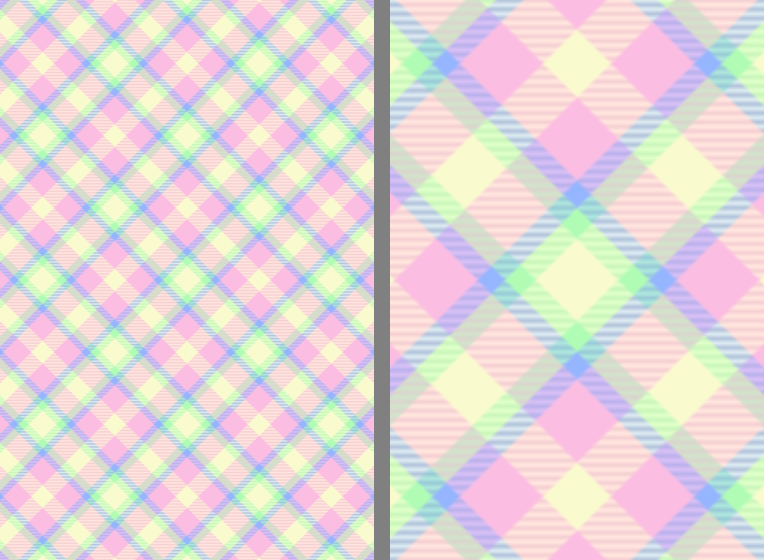
Left: the whole. Right: its middle third, enlarged.
Reproduce this pattern procedurally as a WebGL 1 fragment shader.

```glsl
precision highp float;

uniform vec2 u_resolution;

// Layout, in units of the canvas height
const float REPEAT = 0.2578;
const float CENTRE_X = 0.5;    // share of the canvas width
const float CENTRE_Y = 0.8867;

// Band edges, from the middle of the pink block (0) to the middle of the green one (1)
const float CREAM_END = 0.157;
const float PINK_END = 0.541;
const float BLUE_END = 0.668;
const float GREEN_END = 0.81;
const float BAND_SOFTNESS = 0.017; // in repeats

// Twill ribs: how far they part the two yarns in lightness and in hue
const float RIBS_PER_REPEAT = 48.0;
const float RIB_SOFTNESS = 0.4;    // share of a rib
const float RIB_LIGHTNESS = 0.5;
const float RIB_HUE = 0.12;

// Yarn colours
const vec3 CREAM = vec3(0.98, 0.98, 0.81);
const vec3 PINK = vec3(0.99, 0.74, 0.89);
const vec3 BLUE = vec3(0.59, 0.71, 1.0);
const vec3 GREEN = vec3(0.69, 0.99, 0.71);
const vec3 LUMA = vec3(0.299, 0.587, 0.114);

// Colour of the yarn at a position across the mirrored stripe sequence
vec3 yarnColour(float position, float blur) {
  float d = 2.0 * abs(fract(position + 0.5) - 0.5);
  vec3 colour = CREAM;
  colour = mix(colour, PINK, smoothstep(-blur, blur, d - CREAM_END));
  colour = mix(colour, BLUE, smoothstep(-blur, blur, d - PINK_END));
  colour = mix(colour, GREEN, smoothstep(-blur, blur, d - BLUE_END));
  return mix(colour, CREAM, smoothstep(-blur, blur, d - GREEN_END));
}

// Which yarn lies on top: +0.5 for warp, -0.5 for weft, with softened edges
float twillSide(float height, float pixel) {
  float rib = abs(fract(height * RIBS_PER_REPEAT) - 0.5);
  float softness = max(RIB_SOFTNESS, pixel * RIBS_PER_REPEAT);
  return clamp((0.25 - rib) / softness, -0.5, 0.5);
}

void main() {
  // Position and pixel size in repeats
  vec2 centre = u_resolution * vec2(CENTRE_X, CENTRE_Y);
  float pixel = 1.0 / (u_resolution.y * REPEAT);
  vec2 p = (gl_FragCoord.xy - centre) * pixel;

  // The two diagonal yarn directions
  float blur = max(BAND_SOFTNESS, 1.5 * pixel);
  vec3 warp = yarnColour(p.x + p.y, blur);
  vec3 weft = yarnColour(p.x - p.y, blur);

  // Blend the yarns, then part them along level ribs
  vec3 contrast = warp - weft;
  float lightness = dot(contrast, LUMA);
  vec3 hue = contrast - lightness;
  vec3 ribs = RIB_LIGHTNESS * lightness + RIB_HUE * hue;
  vec3 cloth = 0.5 * (warp + weft) + twillSide(p.y, pixel) * ribs;

  gl_FragColor = vec4(clamp(cloth, 0.0, 1.0), 1.0);
}
```
